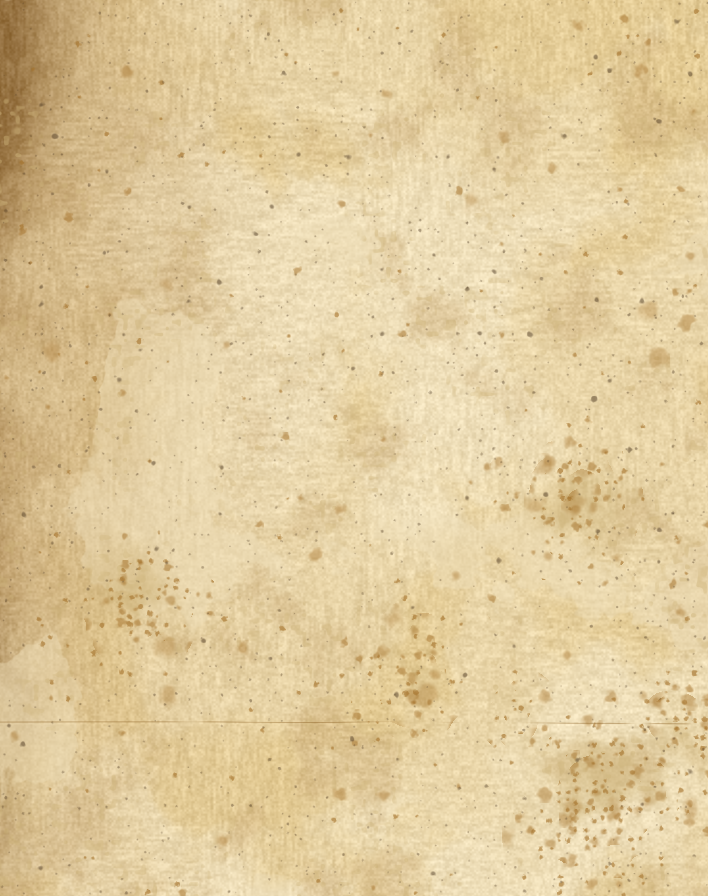
Give the GLSL for this texture, as a Shadertoy shader.

```glsl
// Aged cream paper: layered noise tints the sheet, browns its left edge and
// leaves pale worn patches; fine thread noise gives the woven grain, and
// jittered grids scatter rust foxing and dark specks. One faint fold crosses it.

#define CREAM vec3(0.915, 0.837, 0.660)
#define PALE  vec3(0.937, 0.875, 0.728)
#define OCHRE vec3(0.875, 0.765, 0.520)
#define TAN   vec3(0.800, 0.680, 0.480)
#define UMBER vec3(0.520, 0.370, 0.180)
#define RUST  vec3(0.640, 0.440, 0.160)
#define INK   vec3(0.300, 0.220, 0.130)
#define GRAIN 0.120
#define WEAVE 0.085
#define FOLD_Y 0.193

float hash(vec2 p) {
    vec3 q = fract(vec3(p.xyx) * 0.1031);
    q += dot(q, q.yzx + 33.33);
    return fract((q.x + q.y) * q.z);
}

float noise(vec2 p) {
    vec2 i = floor(p), f = fract(p);
    f = f * f * (3.0 - 2.0 * f);
    return mix(mix(hash(i), hash(i + vec2(1, 0)), f.x),
               mix(hash(i + vec2(0, 1)), hash(i + vec2(1, 1)), f.x), f.y);
}

// Fractal noise, normalised to a mean of one half
float fbm(vec2 p) {
    float sum = 0.0, amp = 0.5;
    for (int i = 0; i < 6; i++) {
        sum += amp * noise(p);
        p = mat2(1.6, 1.2, -1.2, 1.6) * p + 17.3;
        amp *= 0.5;
    }
    return sum / 0.984;
}

// Ragged dots, one per cell at most; density is the chance that a cell is filled
float dots(vec2 p, float cells, float density, float size, float soft, float seed) {
    vec2 id = floor(p * cells), f = fract(p * cells);
    vec2 key = id + seed;
    vec2 center = 0.3 + 0.4 * vec2(hash(key + 3.7), hash(key + 9.1));
    float radius = size * mix(0.4, 1.0, hash(key + 21.3));
    float ragged = (noise(p * cells * 5.0 + seed) - 0.5) * radius * 1.1;
    float edge = max(soft, cells / iResolution.y);
    float cover = 1.0 - smoothstep(-edge, edge, length(f - center) + ragged - radius);
    return cover * step(hash(key), density);
}

// Regions where foxing gathers: center and radius of each
float foxingDensity(vec2 p) {
    vec3 clusters[6] = vec3[6](
        vec3(0.64, 0.44, 0.060), vec3(0.16, 0.31, 0.045),
        vec3(0.59, 0.20, 0.035), vec3(0.77, 0.20, 0.045),
        vec3(0.68, 0.11, 0.075), vec3(0.46, 0.25, 0.050));
    float density = 0.0;
    for (int i = 0; i < 6; i++) {
        vec2 d = (p - clusters[i].xy) / clusters[i].z;
        density = max(density, exp(-dot(d, d)));
    }
    return density;
}

void mainImage(out vec4 fragColor, in vec2 fragCoord) {
    vec2 p = fragCoord / iResolution.y;
    float px = 1.0 / iResolution.y;
    vec2 warp = vec2(fbm(p * 6.0 + 4.0), fbm(p * 6.0 + 31.0)) - 0.5;
    float mottling = fbm(p * 14.0 + 70.0);

    // Broad tints
    vec3 color = mix(CREAM, PALE, smoothstep(0.40, 0.64, fbm(p * 4.0 + warp + 12.0)));
    float ochre = smoothstep(0.48, 0.72, fbm(p * 7.0 + warp + 45.0));
    color = mix(color, OCHRE, 0.60 * ochre);
    color = mix(color, TAN, 0.42 * smoothstep(0.51, 0.72, mottling));

    // Browned left side, deepest in the upper corner
    float x = max(p.x + 0.13 * warp.x, 0.0);
    float high = smoothstep(0.10, 0.42, p.y + 0.3 * warp.y);
    float browning = mix(0.30, 0.85, high) * exp(-pow(x / 0.20, 2.0));
    color = mix(color, TAN, clamp(browning * (0.4 + 1.1 * mottling), 0.0, 1.0));
    float margin = exp(-x / 0.022) * mix(0.22, 0.42, high);
    vec2 corner = (p - vec2(0.0, 0.97)) / vec2(0.075, 0.16);
    margin += 0.75 * exp(-dot(corner, corner)) * (0.3 + 1.2 * mottling);
    color = mix(color, UMBER, clamp(margin, 0.0, 0.8));

    // Pale worn patches with crisp outlines
    float worn = fbm(p * 5.5 + warp * 0.7 + 90.0);
    float patchMask = smoothstep(0.590, 0.610, worn);
    color = mix(color, PALE, 0.45 * patchMask);

    // Fibre grain and crossed threads, smoother on the worn patches
    float grain = noise(p * 430.0) * 0.6 + noise(p * 210.0 + 8.0) * 0.4 - 0.5;
    float across = noise(p * vec2(65.0, 340.0)) - 0.5;
    float along = noise(p * vec2(330.0, 50.0) + 6.0) - 0.5;
    float threadMix = smoothstep(0.38, 0.62, fbm(p * 6.0 + 130.0));
    float threads = mix(across, along, threadMix) * (0.35 + 0.9 * fbm(p * 9.0 + 150.0));
    float relief = GRAIN * grain + WEAVE * threads;
    color += vec3(0.85, 0.95, 1.10) * relief * (1.0 - 0.45 * patchMask);

    // Small ochre flecks, thicker where the paper is mottled
    float flecks = smoothstep(0.66, 0.86, noise(p * 150.0 + 40.0)) * smoothstep(0.40, 0.65, mottling);
    color = mix(color, OCHRE * 0.92, 0.45 * flecks);

    // Foxing: diffuse stains and rust spots in several sizes
    float foxing = foxingDensity(p + 0.08 * warp);
    color = mix(color, OCHRE * 0.92, 0.60 * foxing * smoothstep(0.38, 0.62, mottling));
    for (int i = 0; i < 4; i++) {
        float level = float(i);
        float cells = 24.0 * pow(1.6, level);
        float chance = 0.015 + 0.45 * foxing;
        float spot = dots(p + 0.015 * warp, cells, chance, 0.28, 0.13, 50.0 + 37.0 * level);
        color = mix(color, RUST, spot * (0.32 + 0.10 * level));
    }

    // Sparse dark specks
    for (int i = 0; i < 3; i++) {
        float level = float(i);
        float speck = dots(p, 55.0 + 40.0 * level, 0.025 + 0.025 * level, 0.16, 0.08, 300.0 + 53.0 * level);
        color = mix(color, INK, speck * (0.50 - 0.08 * level));
    }

    // Fold: a broken hairline with a light lip below it
    float foldY = FOLD_Y + 0.003 * (noise(vec2(p.x * 9.0, 2.0)) - 0.5);
    float width = max(0.0011, px);
    float crease = 1.0 - smoothstep(0.0, width, abs(p.y - foldY));
    float lip = 1.0 - smoothstep(0.0, width * 1.5, abs(p.y - foldY + 2.0 * width));
    float broken = smoothstep(0.25, 0.65, noise(vec2(p.x * 28.0, 7.0)));
    color = mix(color, RUST * 0.85, 0.42 * crease * broken);
    color += 0.02 * lip * broken;

    fragColor = vec4(clamp(color, 0.0, 1.0), 1.0);
}
```
